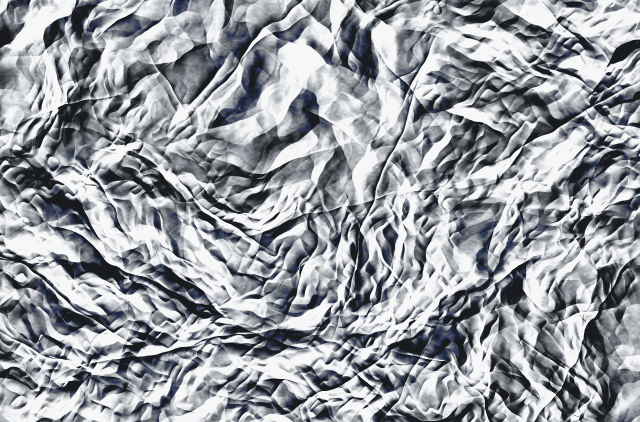
Reproduce this texture procedurally as a Shadertoy shader.

```glsl
// Crumpled aluminium foil: sharp facets, pinched folds and fine wrinkles under soft studio light.

float hash(vec2 p) {
    return fract(sin(dot(p, vec2(127.1, 311.7))) * 43758.5);
}

vec2 hash2(vec2 p) {
    return vec2(hash(p), hash(p + 37.3));
}

mat2 rotation(float a) {
    return mat2(cos(a), sin(a), -sin(a), cos(a));
}

float noise(vec2 p) {
    vec2 i = floor(p), f = fract(p);
    f = f * f * f * (f * (f * 6.0 - 15.0) + 10.0);
    return mix(mix(hash(i), hash(i + vec2(1, 0)), f.x),
               mix(hash(i + vec2(0, 1)), hash(i + vec2(1, 1)), f.x), f.y);
}

vec2 noise2(vec2 p) {
    return vec2(noise(p), noise(p + 19.7)) - 0.5;
}

float ridge(vec2 p) {
    return abs(noise(p) - 0.5);
}

// Dents stretched in random directions, meeting in sharp bent creases
float facets(vec2 p) {
    p += 0.5 * noise2(p * 1.4 + 3.0);
    vec2 cell = floor(p);
    float nearest = 9.0;
    for (int y = -1; y <= 1; y++)
    for (int x = -1; x <= 1; x++) {
        vec2 id = cell + vec2(x, y);
        vec2 d = id + 0.1 + 0.8 * hash2(id) - p;
        d = rotation(6.28 * hash(id + 23.1)) * d * vec2(0.75, 1.6);
        nearest = min(nearest, dot(d, d) + 0.2 * hash(id + 71.7));
    }
    return sqrt(nearest + 0.02);
}

// Thin folds of many lengths that run mostly sideways
float folds(vec2 p) {
    float h = 0.0;
    for (int i = 0; i < 44; i++) {
        vec2 seed = vec2(i, 5.3);
        vec2 center = hash2(seed) * vec2(1.5, 1.0);
        vec2 shape = hash2(seed + 11.9);
        vec2 q = rotation((shape.x - 0.5) * 2.4) * (p - center);
        float reach = mix(0.08, 0.5, pow(hash(seed + 3.1), 2.0));
        float width = mix(0.0035, 0.011, shape.y);
        float side = hash(seed + 8.2) < 0.5 ? -1.0 : 1.0;
        h += side * 2.5 * width * smoothstep(reach, 0.0, abs(q.x)) * exp(-abs(q.y) / width);
    }
    return h;
}

// Bright, finely wrinkled area near the lower edge
float glare(vec2 p) {
    vec2 d = (p - vec2(0.4, 0.06)) / vec2(0.32, 0.11);
    return exp(-dot(d, d));
}

float foilHeight(vec2 p) {
    vec2 bend = 0.06 * noise2(p * 4.0) + 0.03 * noise2(p * 12.0 + 7.0)
              + 0.009 * noise2(p * 36.0 + 43.0);
    vec2 q = p + bend;
    float wrinkled = 0.3 + smoothstep(0.35, 0.7, noise(p * 4.5 + 5.0)) + 0.7 * glare(p);

    // Large facets first, then ever finer wrinkles
    float h = 0.12 * facets(rotation(0.4) * q * vec2(4.8, 5.8));
    h -= 0.05 * facets(rotation(-0.5) * q * vec2(9.0, 11.0) + 17.0);
    h += 0.019 * wrinkled * facets(rotation(0.9) * q * vec2(20.0, 25.0) + 51.0);
    h += 0.05 * ridge(rotation(-0.3) * q * vec2(5.0, 9.0) + 29.0);
    h -= 0.034 * ridge(rotation(0.5) * q * vec2(14.0, 22.0) + 67.0);
    h += 0.018 * wrinkled * ridge(rotation(-0.9) * q * vec2(36.0, 46.0) + 91.0);
    return h + folds(p + 0.8 * bend);
}

vec3 foilColor(vec2 p) {
    // Slope towards a light whose direction drifts over the sheet
    float angle = 2.1 + 2.6 * (noise(p * 2.4 + 13.0) - 0.5);
    vec2 stepToLight = 0.001 * vec2(cos(angle), sin(angle));
    float slope = (foilHeight(p - stepToLight) - foilHeight(p + stepToLight)) / 0.002;

    // Broad reflections and brushed grain
    float light = slope + 0.25 * (noise(p * 2.5 + 61.0) - 0.5) + 0.5 * glare(p);
    light += 0.28 * (noise(p * vec2(150.0, 210.0)) - 0.5);
    float tone = 0.105 + 0.865 * smoothstep(-1.4, 1.05, light);

    // Cool midtones, with navy tints in some shadows
    vec3 color = tone + vec3(-0.025, -0.005, 0.022) * 4.0 * tone * (1.0 - tone);
    float shadow = smoothstep(0.11, 0.19, tone) * smoothstep(0.42, 0.25, tone);
    float navy = shadow * smoothstep(0.4, 0.58, noise(p * 5.0 + 83.0));
    return color + navy * vec3(-0.035, -0.012, 0.08);
}

void mainImage(out vec4 fragColor, in vec2 fragCoord) {
    // Four samples per pixel smooth the creases
    vec3 color = vec3(0.0);
    for (int i = 0; i < 4; i++) {
        vec2 offset = vec2(i % 2, i / 2) * 0.5 - 0.25;
        color += foilColor((fragCoord + offset) / iResolution.y);
    }
    fragColor = vec4(clamp(color / 4.0, 0.0, 1.0), 1.0);
}
```
